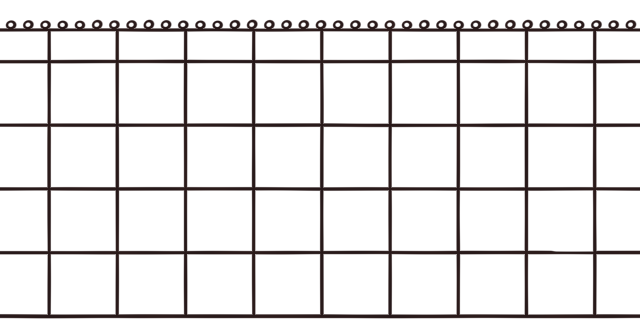
Write a Shadertoy shader that draws this pattern.

```glsl
// Hand-inked square grid with a narrow top row and a trim of small rings.

const vec3 PAPER = vec3(1.0);
const vec3 INK = vec3(0.16, 0.10, 0.10);

// All lengths are fractions of the canvas height.
const vec2 CELL = vec2(0.2131, 0.1990);
const vec2 GRID_ORIGIN = vec2(0.1536, 0.0117);
const float GRID_TOP = 0.9063;
const float LINE_HALF = 0.0052;
const float RING_PITCH = 0.0538;
const float RING_START = 0.0339;
const float RING_HEIGHT = 0.9225;

float hash(vec2 p) {
    vec3 q = fract(vec3(p.xyx) * 0.1031);
    q += dot(q, q.yzx + 33.33);
    return fract((q.x + q.y) * q.z);
}

// Smooth drift in -1..1 along a stroke; each seed gives another stroke.
float drift(float t, float seed) {
    float i = floor(t);
    float f = smoothstep(0.0, 1.0, fract(t));
    return mix(hash(vec2(i, seed)), hash(vec2(i + 1.0, seed)), f) * 2.0 - 1.0;
}

float coverage(float dist, float blur) {
    return 1.0 - smoothstep(-blur, blur, dist);
}

// Distance to a pen line, given the offset across it and the position along it.
float penLine(float across, float along, float halfWidth, float seed) {
    float wobble = 0.0005 * drift(along * 6.0, seed);
    float pressure = 0.0003 * drift(along * 9.0, seed + 40.0);
    return abs(across + wobble) - halfWidth - pressure;
}

float verticalLines(vec2 p) {
    float column = round((p.x - GRID_ORIGIN.x) / CELL.x);
    float across = p.x - GRID_ORIGIN.x - column * CELL.x;
    float line = penLine(across, p.y, LINE_HALF, column + 11.0);
    return max(line, max(p.y - GRID_TOP, GRID_ORIGIN.y - p.y));
}

float horizontalLines(vec2 p) {
    float row = clamp(round((p.y - GRID_ORIGIN.y) / CELL.y), 0.0, 4.0);
    float across = p.y - GRID_ORIGIN.y - row * CELL.y;
    // The lowest full line is heavier; the one above thins near its right end.
    float heavy = row < 0.5 ? 0.0006 : 0.0;
    float worn = row == 1.0 ? smoothstep(1.72, 1.74, p.x) - smoothstep(1.85, 1.87, p.x) : 0.0;
    float line = penLine(across + 0.0010 * worn, p.x, LINE_HALF + heavy - 0.0010 * worn, row + 71.0);
    float topLine = penLine(p.y - GRID_TOP, p.x, LINE_HALF - 0.0004, 83.0);
    return min(line, topLine);
}

// Slightly tilted ovals, each with its own angle, size and pen pressure.
float ringTrim(vec2 p) {
    float index = round((p.x - RING_START) / RING_PITCH);
    float variation = hash(vec2(index, 5.0)) - 0.5;
    vec2 centre = vec2(RING_START + index * RING_PITCH, RING_HEIGHT + 0.0012 * variation);
    vec2 q = p - centre;
    float angle = 0.3 + 0.5 * variation;
    float c = cos(angle);
    float s = sin(angle);
    q = mat2(c, -s, s, c) * q;
    vec2 radii = vec2(0.0121, 0.0105) + 0.0006 * variation;
    float oval = (length(q / radii) - 1.0) * 0.0112;
    float pressure = 0.0005 * (q.x - q.y) / radii.x;
    return abs(oval) - 0.0041 - pressure;
}

void mainImage(out vec4 fragColor, in vec2 fragCoord) {
    vec2 p = fragCoord / iResolution.y;
    float blur = 0.85 / iResolution.y;

    float grid = min(verticalLines(p), horizontalLines(p));
    float ink = coverage(min(grid, ringTrim(p)), blur);

    // Faint tint changes in the ink
    vec3 tint = INK + vec3(0.012, 0.006, 0.004) * drift(p.x * 12.0 + p.y * 7.0, 97.0);
    fragColor = vec4(mix(PAPER, tint, ink), 1.0);
}
```
